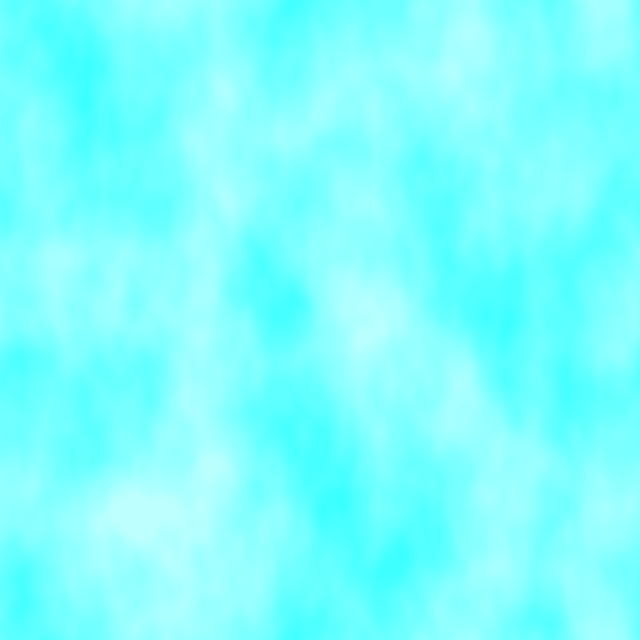
Write a Shadertoy shader that draws this texture.

```glsl
// Soft, vertically stretched cyan and pale aqua clouds that tile seamlessly.

#define CELLS vec2(5.0, 3.0)   // noise cells across and up the tile
#define OCTAVES 4
#define GAIN 0.5               // strength of each finer octave
#define CONTRAST 0.44
#define MEAN_RED 0.492         // average paleness
#define RED_RANGE vec2(0.22, 0.74)
#define SEED 7u

const float TAU = 6.2831853;

// Integer hash of a lattice cell, from 0 to 1
float hash(uvec2 cell, uint layer) {
    uint h = cell.x * 1597334677u ^ cell.y * 3812015801u ^ (layer + SEED) * 2654435769u;
    h = (h ^ (h >> 16)) * 2146121005u;
    h = (h ^ (h >> 15)) * 2221713035u;
    h ^= h >> 16;
    return float(h >> 8) / 16777216.0;
}

// Dot product of a wrapped corner's unit gradient with the offset from it
float cornerSlope(vec2 corner, vec2 offset, vec2 period, uint layer) {
    float angle = TAU * hash(uvec2(mod(corner, period) + 0.5), layer);
    return dot(vec2(cos(angle), sin(angle)), offset);
}

// Gradient noise that repeats after a whole number of cells
float gradientNoise(vec2 p, vec2 period, uint layer) {
    vec2 cell = floor(p);
    vec2 f = p - cell;
    vec2 blend = f * f * f * (f * (f * 6.0 - 15.0) + 10.0);
    vec2 right = vec2(1.0, 0.0);
    vec2 up = vec2(0.0, 1.0);
    float low = mix(cornerSlope(cell, f, period, layer),
                    cornerSlope(cell + right, f - right, period, layer), blend.x);
    float high = mix(cornerSlope(cell + up, f - up, period, layer),
                     cornerSlope(cell + 1.0, f - 1.0, period, layer), blend.x);
    return mix(low, high, blend.y);
}

// Octaves with shifted lattices, so their grid lines never line up
float clouds(vec2 uv) {
    float sum = 0.0;
    float strength = 1.0;
    vec2 period = CELLS;
    for (int i = 0; i < OCTAVES; i++) {
        vec2 shift = float(i) * vec2(0.37, 0.61);
        sum += strength * gradientNoise(uv * period + shift, period, uint(i));
        strength *= GAIN;
        period *= 2.0;
    }
    return sum;
}

void mainImage(out vec4 fragColor, in vec2 fragCoord) {
    vec2 uv = fragCoord / iResolution.xy;
    // Only red varies: green and blue stay full
    float red = clamp(MEAN_RED + CONTRAST * clouds(uv), RED_RANGE.x, RED_RANGE.y);
    fragColor = vec4(red, 1.0, 1.0, 1.0);
}
```
